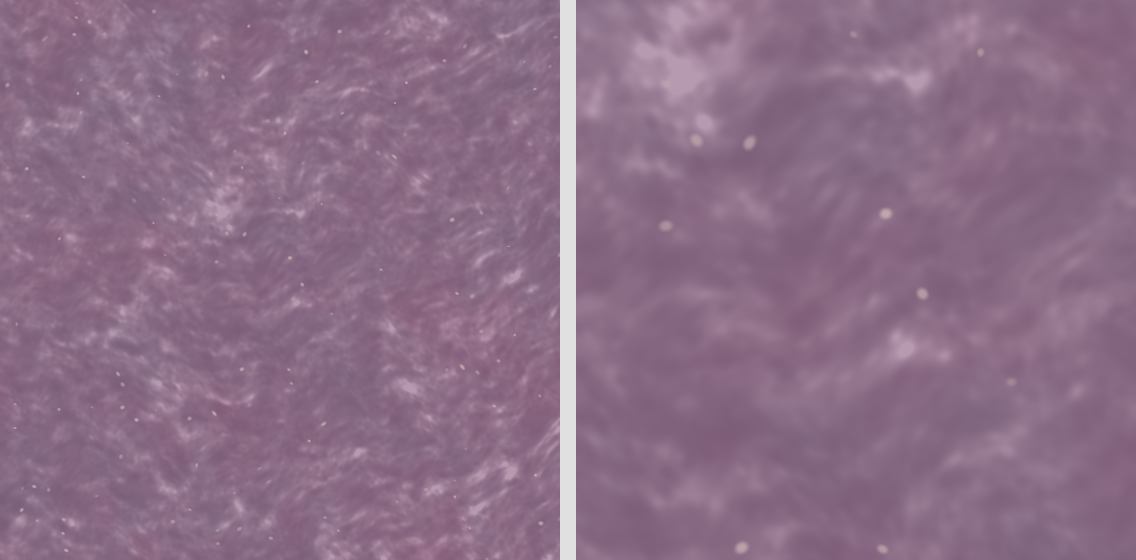
Left, the full canvas; right, a detail of the centre.
A WebGL 2 fragment shader for this texture:

```glsl
#version 300 es
precision highp float;
// Mottled mauve stone: soft light flecks, broken pale veins and tiny cream specks.
// Layers of cellular blob noise set the tone, stretched along a gently curving
// grain; zero crossings of a coarse layer give the veins.
uniform vec2 u_resolution;
out vec4 fragColor;

vec3 hash(vec2 cell) {
    vec3 h = fract(cell.xyx * vec3(0.1031, 0.1030, 0.0973));
    h += dot(h, h.yxz + 33.33);
    return fract((h.xxy + h.yzz) * h.zyx);
}

// Cellular noise: one smooth blob of random sign and weight per cell.
float blobs(vec2 p) {
    vec2 cell = floor(p);
    float sum = 0.0;
    for (int y = -1; y <= 1; y++) {
        for (int x = -1; x <= 1; x++) {
            vec2 neighbour = cell + vec2(x, y);
            vec3 h = hash(neighbour);
            vec2 d = p - neighbour - h.xy;
            float falloff = max(0.0, 1.0 - dot(d, d));
            sum += (h.z * 2.0 - 1.0) * falloff * falloff * falloff;
        }
    }
    return sum;
}

// Layered sines bend the cell grids so that no rows show.
vec2 wobble(vec2 p) {
    return p + 0.012 * sin(p.yx * vec2(17.0, 14.0) + vec2(0.6, 2.1))
             + 0.005 * sin(p.yx * vec2(43.0, 51.0) + p * 19.0);
}

// Small cream grains, at most one in each cell; returns their strength.
float specks(vec2 p) {
    vec2 cell = floor(p);
    vec3 place = hash(cell + 211.0);
    vec3 kind = hash(cell + 467.0);
    vec2 d = fract(p) - mix(vec2(0.28), vec2(0.72), place.xy);
    d = vec2(d.x + 0.4 * d.y * (kind.y - 0.5), d.y * mix(0.8, 1.4, kind.z));
    float radius = mix(0.11, 0.22, place.z);
    float shape = 1.0 - smoothstep(radius * 0.25, radius, length(d));
    return shape * step(kind.x, 0.10) * mix(0.35, 1.0, kind.y);
}

void main() {
    vec2 uv = gl_FragCoord.xy / min(u_resolution.x, u_resolution.y);
    vec2 p = wobble(uv);

    // The grain falls on the left and rises on the right.
    vec2 flow = vec2(p.x, p.y - 0.48 * p.x * p.x + 0.4 * p.x);

    // Tone, from broad clouds down to fine grain.
    float cloud = blobs(p * 4.0 + 3.7);
    float patches = blobs(flow * vec2(12.0, 16.0) + 31.3);
    float clumps = blobs(flow * vec2(28.0, 38.0) + 57.1);
    float flecks = blobs(flow * vec2(52.0, 72.0) + 83.9);
    float grain = blobs(p * 125.0 + 17.0);
    float tone = 0.5 * cloud + 0.9 * patches + 1.25 * clumps
               + 1.3 * flecks + 0.7 * grain;

    // Ragged veins, broken up by a mask.
    float ridge = blobs(flow * vec2(3.2, 6.5) + 9.4) + 0.16 * patches + 0.1 * clumps;
    float vein = 1.0 - smoothstep(0.0, 0.13, abs(ridge));
    float mask = smoothstep(-0.2, 0.5, blobs(p * 6.0 + 71.0) + 0.3 * clumps);
    tone += 1.3 * vein * mask - 0.12;

    // Skewed response: even dark ground, few bright peaks.
    float light = 0.062 * (exp(0.5 * min(tone, 2.7)) - 1.13);
    vec3 colour = vec3(0.548, 0.428, 0.528) + light * vec3(1.0, 1.04, 0.95);

    // Drift between plum and slate.
    float hue = blobs(p * 5.0 + 43.0) + 0.7 * blobs(p * 19.0 + 13.0)
              + 0.4 * (0.5 - uv.y);
    colour += hue * vec3(0.013, -0.008, -0.004);

    colour = mix(colour, vec3(0.80, 0.71, 0.71), 0.8 * specks(p * 36.0));
    fragColor = vec4(colour, 1.0);
}
```
